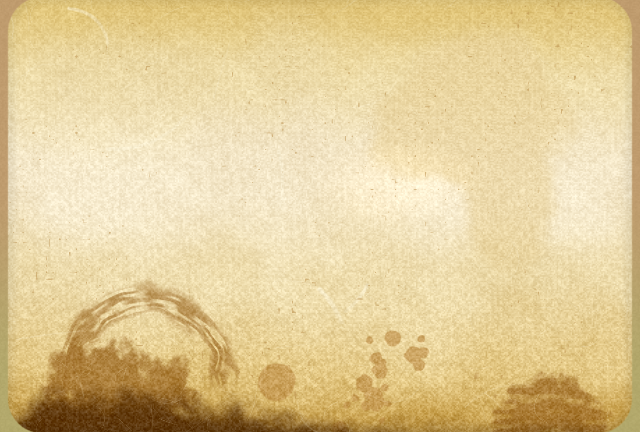
A Shadertoy shader for this texture:

```glsl
float hash(vec2 p) {
    return fract(sin(dot(p, vec2(127.1, 311.7))) * 43758.5453);
}

float noise(vec2 p) {
    vec2 i = floor(p), f = fract(p);
    f = f * f * (3.0 - 2.0 * f);
    return mix(mix(hash(i), hash(i + vec2(1, 0)), f.x),
               mix(hash(i + vec2(0, 1)), hash(i + vec2(1, 1)), f.x), f.y);
}

float fbm(vec2 p) {
    float sum = 0.0, amp = 0.5;
    for (int i = 0; i < 5; i++) {
        sum += amp * noise(p);
        p = mat2(1.6, 1.2, -1.2, 1.6) * p + 7.3;
        amp *= 0.5;
    }
    return sum;
}

float roundBox(vec2 p, vec2 halfSize, float radius) {
    vec2 q = abs(p) - halfSize + radius;
    return length(max(q, 0.0)) + min(max(q.x, q.y), 0.0) - radius;
}

// Soft elliptical patch, 1 inside and 0 outside
float patchMask(vec2 p, vec2 center, vec2 radii, float soft, float wobble) {
    return smoothstep(soft, -soft, length((p - center) / radii) - 1.0 + wobble);
}

// Bowed thread from a to b, fading at its ends
float thread(vec2 p, vec2 a, vec2 b, float bend, float width) {
    vec2 ab = b - a;
    float h = clamp(dot(p - a, ab) / dot(ab, ab), 0.0, 1.0);
    vec2 bow = vec2(-ab.y, ab.x) * bend * 4.0 * h * (1.0 - h);
    float d = length(p - a - ab * h - bow);
    return smoothstep(width + 0.0015, width * 0.3, d) * (1.0 - 0.5 * h);
}

// One random thread per cell of a grid
float fibreLayer(vec2 p, float scale, float seed) {
    vec2 q = p * scale + seed, cell = floor(q);
    float sum = 0.0;
    for (int k = 0; k < 9; k++) {
        vec2 id = cell + vec2(k % 3 - 1, k / 3 - 1);
        float angle = 6.2832 * hash(id + seed);
        vec2 mid = id + vec2(hash(id + 3.1), hash(id + 8.7));
        vec2 reach = vec2(cos(angle), sin(angle)) * mix(0.2, 0.5, hash(id + 5.5));
        float bend = hash(id + 1.9) * 0.6 - 0.3;
        sum += thread(q, mid - reach, mid + reach, bend, 0.016) * hash(id + 6.4);
    }
    return min(sum, 1.0);
}

// Dry brush arch: streaks follow the angle around its center
float brushArch(vec2 p, vec2 center, vec2 radii, float inner) {
    vec2 q = (p - center) / radii;
    float r = length(q) + 0.12 * (noise(p * 22.0) - 0.5);
    float band = smoothstep(inner - 0.08, inner + 0.08, r) * smoothstep(1.08, 0.95, r);
    float streak = noise(vec2(atan(q.y, q.x) * 5.0, r * 38.0));
    float gaps = smoothstep(0.3, 0.65, 0.55 * streak + 0.45 * fbm(p * 28.0));
    return band * gaps * smoothstep(-0.2, 0.1, q.y);
}

// Drops scattered along a slanted path
float splatter(vec2 p, vec2 a, vec2 b, float spread) {
    float mask = 0.0;
    for (int i = 0; i < 20; i++) {
        float k = float(i), t = (k + 0.5) / 20.0;
        vec2 jitter = vec2(hash(vec2(k, 2.0)), hash(vec2(k, 9.0))) - 0.5;
        float radius = mix(0.007, 0.021, pow(hash(vec2(k, 5.0)), 2.0));
        float d = length(p - mix(a, b, t) - jitter * spread) - radius;
        mask = max(mask, smoothstep(0.003, -0.002, d + 0.006 * (noise(p * 90.0) - 0.5)));
    }
    return mask;
}

vec3 paperTone(float y) {
    vec3 c = mix(vec3(0.80, 0.65, 0.33), vec3(0.89, 0.78, 0.51), smoothstep(0.0, 0.14, y));
    c = mix(c, vec3(0.93, 0.86, 0.67), smoothstep(0.10, 0.36, y));
    c = mix(c, vec3(0.96, 0.91, 0.79), smoothstep(0.34, 0.56, y));
    c = mix(c, vec3(0.93, 0.86, 0.66), smoothstep(0.60, 0.84, y));
    return mix(c, vec3(0.88, 0.77, 0.47), smoothstep(0.82, 1.0, y));
}

void mainImage(out vec4 fragColor, in vec2 fragCoord) {
    vec2 p = fragCoord / iResolution.y;
    float width = iResolution.x / iResolution.y, px = 1.0 / iResolution.y;
    float cloud = fbm(p * 6.0) - 0.48, rough = fbm(p * 24.0) - 0.48;

    // Paper with pale and tan clouds
    vec3 col = paperTone(p.y + 0.14 * cloud);
    col += vec3(0.05, 0.07, 0.10) * (cloud + 0.5 * rough);
    float tan1 = patchMask(p, vec2(1.11, 0.74), vec2(0.21, 0.17), 0.2, cloud * 1.2);
    float tan2 = patchMask(p, vec2(1.18, 0.54), vec2(0.12, 0.13), 0.25, cloud);
    col = mix(col, vec3(0.91, 0.82, 0.60), 0.6 * max(tan1, tan2));
    col += 0.04 * patchMask(p, vec2(0.93, 0.57), vec2(0.13, 0.07), 0.6, cloud);

    // Brown washes, brush marks and drops
    vec3 brown = vec3(0.61, 0.41, 0.14), umber = vec3(0.34, 0.19, 0.03);
    col = mix(col, brown, 0.62 * brushArch(p, vec2(0.34, 0.12), vec2(0.20, 0.22), 0.74));
    float mound = patchMask(p, vec2(0.26, 0.02), vec2(0.19, 0.17), 0.16, rough * 1.1);
    col = mix(col, brown, 0.75 * mound);
    float hill = patchMask(p, vec2(1.27, -0.01), vec2(0.145, 0.135), 0.07, rough * 0.6);
    float scrape = smoothstep(0.42, 0.62, noise(p * vec2(18.0, 85.0)) * 0.5 + fbm(p * 18.0) * 0.5);
    col = mix(col, brown, hill * (0.75 - 0.4 * scrape));
    float drops = splatter(p, vec2(0.82, 0.05), vec2(0.95, 0.21), 0.11);
    drops = max(drops, patchMask(p, vec2(0.64, 0.115), vec2(0.044), 0.05, rough * 0.3));
    col = mix(col, vec3(0.74, 0.55, 0.27), 0.65 * drops);
    float bankHeight = mix(0.085, 0.012, smoothstep(0.22, 0.88, p.x)) * smoothstep(0.0, 0.1, p.x);
    float bank = smoothstep(bankHeight + 0.035, bankHeight - 0.045, p.y + rough * 0.06);
    col = mix(col, umber, 0.88 * bank * mix(1.0, 0.4, smoothstep(0.7, 1.0, p.x)));

    // Pale fibres
    float fibres = 0.0;
    for (int i = 0; i < 3; i++)
        fibres += fibreLayer(p, 6.0 + 5.0 * float(i), 13.0 * float(i) + 2.0);
    float bold = thread(p, vec2(0.25, 0.655), vec2(0.43, 0.73), -0.12, 0.005);
    bold += thread(p, vec2(0.74, 0.33), vec2(0.79, 0.255), 0.05, 0.007);
    bold += thread(p, vec2(0.85, 0.34), vec2(0.80, 0.28), 0.06, 0.005);
    bold += thread(p, vec2(0.16, 0.98), vec2(0.25, 0.90), 0.18, 0.005);
    bold += thread(p, vec2(0.645, 0.65), vec2(0.65, 0.52), 0.05, 0.004);
    col = mix(col, vec3(0.98, 0.95, 0.85), min(0.22 * fibres + 0.5 * bold, 0.65));

    // Fine grain and dark flecks
    float grain = noise(p * 310.0) + 0.6 * noise(p * 150.0 + 31.0) - 0.8;
    col += vec3(0.09, 0.11, 0.14) * grain * mix(1.3, 0.8, smoothstep(0.0, 0.5, p.y));
    float fleck = smoothstep(0.86, 0.98, noise(p * 130.0 + 57.0)) * smoothstep(0.4, 0.6, fbm(p * 9.0));
    col = mix(col, vec3(0.70, 0.52, 0.25), 0.5 * fleck);

    // Rounded sheet over a tan and olive backing
    float edge = roundBox(p - vec2(width * 0.5, 0.502), vec2(width * 0.5 - 0.0185, 0.505), 0.08);
    vec3 backing = mix(vec3(0.70, 0.66, 0.42), vec3(0.75, 0.61, 0.43), smoothstep(0.1, 0.6, p.y));
    col *= 1.0 - 0.06 * smoothstep(-0.03, 0.0, edge);
    col = mix(col, backing + 0.03 * grain, smoothstep(-px, px, edge));
    fragColor = vec4(clamp(col, 0.0, 1.0), 1.0);
}
```
